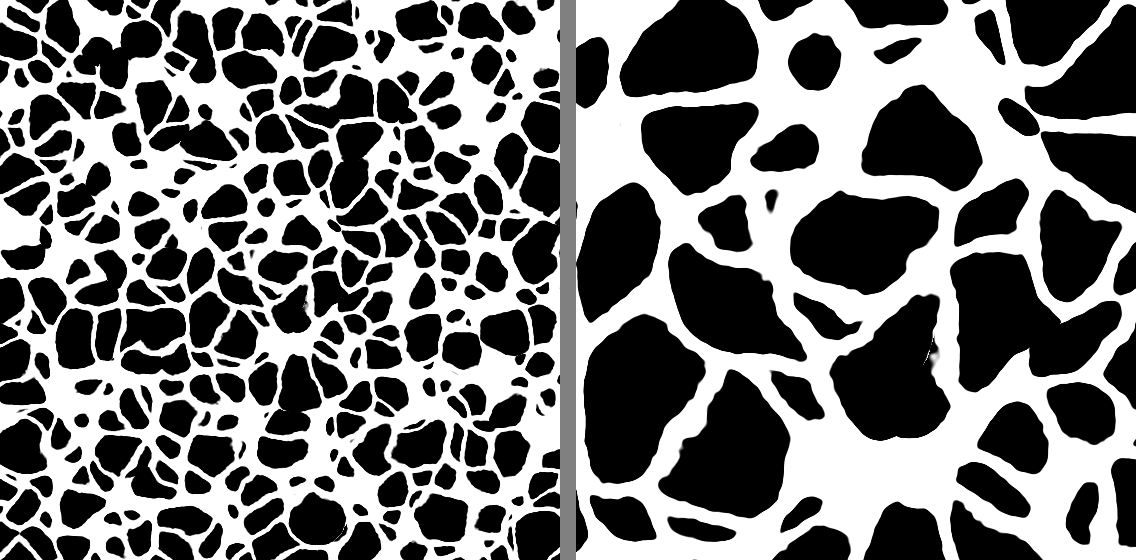
Left, the full canvas; right, a detail of the centre.
Reproduce this pattern procedurally as a Shadertoy shader.

```glsl
// Black pebble-like blotches of mixed size, packed on white.
// Discs of random radius divide a warped plane into a power diagram; each
// disc is cut back from its borders, and a few neighbours stay fused.

const float CELLS = 18.0;      // grid cells across the canvas
const float ROUNDING = 0.04;   // softness of the blotch corners

vec2 hash2(vec2 p) {
    vec3 h = fract((p.xyx + 57.3) * vec3(0.1031, 0.1030, 0.0973));
    h += dot(h, h.yzx + 33.33);
    return fract((h.xx + h.yz) * h.zy);
}

// Two independent channels of value noise in -1..1
vec2 noise2(vec2 p) {
    vec2 i = floor(p), f = fract(p);
    f = f * f * (3.0 - 2.0 * f);
    vec2 low = mix(hash2(i), hash2(i + vec2(1, 0)), f.x);
    vec2 high = mix(hash2(i + vec2(0, 1)), hash2(i + vec2(1, 1)), f.x);
    return 2.0 * mix(low, high, f.y) - 1.0;
}

// Disc of a grid cell: centre in xy, radius in z; most discs are small
vec3 discOf(vec2 id) {
    vec2 centre = id + 0.5 + 0.9 * (hash2(id) - 0.5);
    return vec3(centre, 0.22 + 0.65 * pow(hash2(id + 131.7).x, 1.5));
}

// Squared distance to the disc centre, reduced by the squared radius
float power(vec2 p, vec3 disc) {
    vec2 d = p - disc.xy;
    return dot(d, d) - disc.z * disc.z;
}

// Depth inside a blotch, positive in the black
float blotchDepth(vec2 p) {
    // Find the disc that owns this point
    vec2 home = floor(p), owner = home;
    float best = 1e5;
    for (int y = -2; y <= 2; y++)
    for (int x = -2; x <= 2; x++) {
        vec2 id = home + vec2(x, y);
        float value = power(p, discOf(id));
        if (value < best) { best = value; owner = id; }
    }

    // Smooth minimum of the depth in the disc and from each border
    vec3 disc = discOf(owner);
    float sum = exp(-max(-best / (2.0 * disc.z), -1.0) / ROUNDING);
    for (int y = -2; y <= 2; y++)
    for (int x = -2; x <= 2; x++) {
        if (x == 0 && y == 0) continue;
        vec2 id = owner + vec2(x, y);
        float link = hash2(owner + id + 0.37 * owner * id).x;
        if (link < 0.11) continue;   // fused neighbours share no border
        vec3 other = discOf(id);
        float border = (power(p, other) - best) / (2.0 * distance(other.xy, disc.xy));
        float gap = mix(0.055, 0.12, link);
        sum += exp(-max(border - gap, -1.0) / ROUNDING);
    }
    return -ROUNDING * log(sum);
}

void mainImage(out vec4 fragColor, in vec2 fragCoord) {
    float pixel = CELLS / iResolution.y;
    vec2 p = fragCoord * pixel;

    // Broad warp stretches the blotches, finer ones roughen the outline
    vec2 warped = p + 0.34 * noise2(p * 0.9)
                    + 0.08 * noise2(p * 2.7 + 40.0)
                    + 0.018 * noise2(p * 11.0 + 90.0);

    float ink = smoothstep(-0.6 * pixel, 0.6 * pixel, blotchDepth(warped));
    fragColor = vec4(vec3(1.0 - ink), 1.0);
}
```
